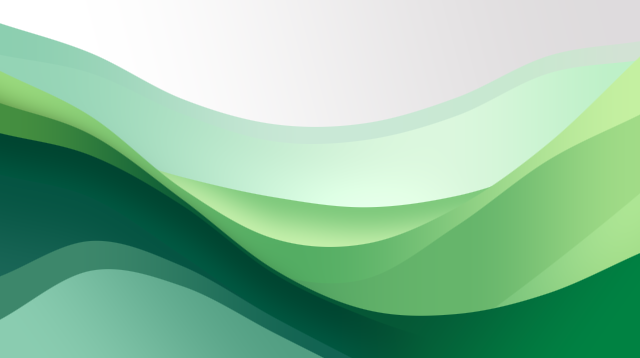
Give the GLSL for this background, as a WebGL 2 fragment shader.

```glsl
#version 300 es
precision highp float;
// Layered flowing ribbons, from pale mint to deep green, under a soft white sky.
uniform vec2 u_resolution;
out vec4 fragColor;

// Smooth curve through eight evenly spaced heights (Catmull-Rom).
float wave(float x, vec4 a, vec4 b) {
  float h[10] = float[10](2.0 * a.x - a.y, a.x, a.y, a.z, a.w,
                          b.x, b.y, b.z, b.w, 2.0 * b.w - b.z);
  float s = clamp(x, 0.0, 1.0) * 7.0;
  int i = min(int(s), 6);
  float t = s - float(i);
  float p = h[i], q = h[i + 1], r = h[i + 2], w = h[i + 3];
  return q + 0.5 * t * (r - p + t * (2.0 * p - 5.0 * q + 4.0 * r - w
         + t * (3.0 * (q - r) + w - p)));
}

// Antialiased coverage of the area below a curve; depth is positive inside.
float below(float depth) {
  return clamp(0.5 + depth / max(fwidth(depth), 1e-5), 0.0, 1.0);
}

// Blend of three colours along x, with the middle colour at m.
vec3 ramp(float x, float m, vec3 a, vec3 b, vec3 c) {
  return x < m ? mix(a, b, smoothstep(0.0, m, x)) : mix(b, c, smoothstep(m, 1.0, x));
}

void main() {
  vec2 uv = gl_FragCoord.xy / u_resolution;
  float x = uv.x, y = uv.y;

  // Sky
  vec3 col = mix(vec3(1.0), vec3(0.87, 0.86, 0.865), smoothstep(0.1, 1.0, x + 0.15 * (y - 0.8)));

  // Pale mint veil, dissolving at the upper right
  float d = wave(x, vec4(0.935, 0.851, 0.723, 0.653), vec4(0.656, 0.728, 0.844, 0.885)) - y;
  vec3 fill = ramp(x, 0.5, vec3(0.55, 0.81, 0.69), vec3(0.79, 0.91, 0.84), vec3(0.78, 0.91, 0.80));
  col = mix(col, fill, below(d) * (1.0 - 0.5 * smoothstep(0.8, 1.0, x)));

  // Broad mint wave
  d = wave(x, vec4(0.847, 0.795, 0.681, 0.605), vec4(0.609, 0.677, 0.795, 0.832)) - y;
  fill = ramp(x, 0.68, vec3(0.58, 0.83, 0.71), vec3(0.86, 0.97, 0.87), vec3(0.74, 0.94, 0.78));
  fill += 0.06 * smoothstep(0.25, 0.0, abs(x - 0.5 + 0.5 * (y - 0.5))) * smoothstep(0.0, 0.2, d);
  col = mix(col, fill, below(d));

  // Lime crescent, shaded under its upper edge
  d = wave(x, vec4(0.628, 0.58, 0.505, 0.449), vec4(0.421, 0.453, 0.53, 0.6)) - y;
  fill = mix(vec3(0.50, 0.79, 0.49), vec3(0.77, 0.94, 0.67),
             smoothstep(0.0, 0.13, d + 0.07 * smoothstep(0.45, 0.25, x)));
  col = mix(col, fill, below(d));

  // Long lime ribbon
  d = wave(x, vec4(0.802, 0.674, 0.472, 0.333), vec4(0.319, 0.421, 0.6, 0.842)) - y;
  fill = ramp(x, 0.46, vec3(0.60, 0.85, 0.49), vec3(0.33, 0.68, 0.39), vec3(0.77, 0.94, 0.63));
  col = mix(col, fill - 0.25 * smoothstep(0.0, 0.2, d) * smoothstep(0.5, 0.1, x), below(d));

  // Green sweep with a faint lighter fold
  d = wave(x, vec4(0.6, 0.5, 0.37, 0.234), vec4(0.221, 0.37, 0.553, 0.68)) - y;
  fill = ramp(x, 0.72, vec3(0.12, 0.47, 0.30), vec3(0.40, 0.71, 0.42), vec3(0.63, 0.86, 0.53));
  float fold = 0.46 + 1.5 * (x - 1.0) + 0.4 * (x - 1.0) * (x - 1.0) - y;
  fill += vec3(0.05, 0.04, 0.05) * below(fold) * smoothstep(0.25, 0.0, fold);
  col = mix(col, fill, below(d));

  // Deep green body, olive at the left and vivid at the lower right
  d = wave(x, vec4(0.712, 0.623, 0.442, 0.247), vec4(0.135, 0.123, 0.181, 0.293)) - y;
  fill = mix(vec3(0.27, 0.56, 0.25), vec3(0.02, 0.34, 0.21), smoothstep(0.0, 0.36, x));
  fill = mix(fill, vec3(0.0, 0.51, 0.26), smoothstep(0.58, 0.98, x - 0.4 * (y - 0.1)));
  col *= 1.0 - 0.12 * exp(-max(-d, 0.0) * 50.0) * smoothstep(0.6, 0.3, x);
  col = mix(col, fill, below(d));

  // Dark fold
  d = wave(x, vec4(0.628, 0.565, 0.425, 0.235), vec4(0.115, 0.03, -0.05, -0.1)) - y;
  fill = mix(vec3(0.0, 0.27, 0.19), vec3(0.0, 0.35, 0.26), smoothstep(0.0, 0.16, d));
  col = mix(col, fill, below(d) * smoothstep(0.68, 0.5, x));

  // Teal hollow
  d = wave(x, vec4(0.512, 0.447, 0.285, 0.11), vec4(-0.03, -0.15, -0.3, -0.4)) - y;
  fill = mix(vec3(0.02, 0.33, 0.26), vec3(0.10, 0.40, 0.34), smoothstep(0.0, 0.3, d));
  col = mix(col, fill, below(d));

  // Muted rim of the foreground hill
  d = wave(x, vec4(0.228, 0.327, 0.256, 0.113), vec4(-0.02, -0.15, -0.3, -0.4)) - y;
  fill = mix(vec3(0.24, 0.53, 0.42), vec3(0.07, 0.39, 0.32), smoothstep(0.1, 0.52, x));
  col = mix(col, fill, below(d));

  // Foreground hill
  d = wave(x, vec4(0.107, 0.244, 0.2, 0.07), vec4(-0.06, -0.2, -0.3, -0.4)) - y;
  fill = mix(vec3(0.54, 0.80, 0.69), vec3(0.32, 0.62, 0.51), smoothstep(0.05, 0.5, x + 0.4 * y));
  col = mix(col, fill, below(d));

  fragColor = vec4(col, 1.0);
}
```
